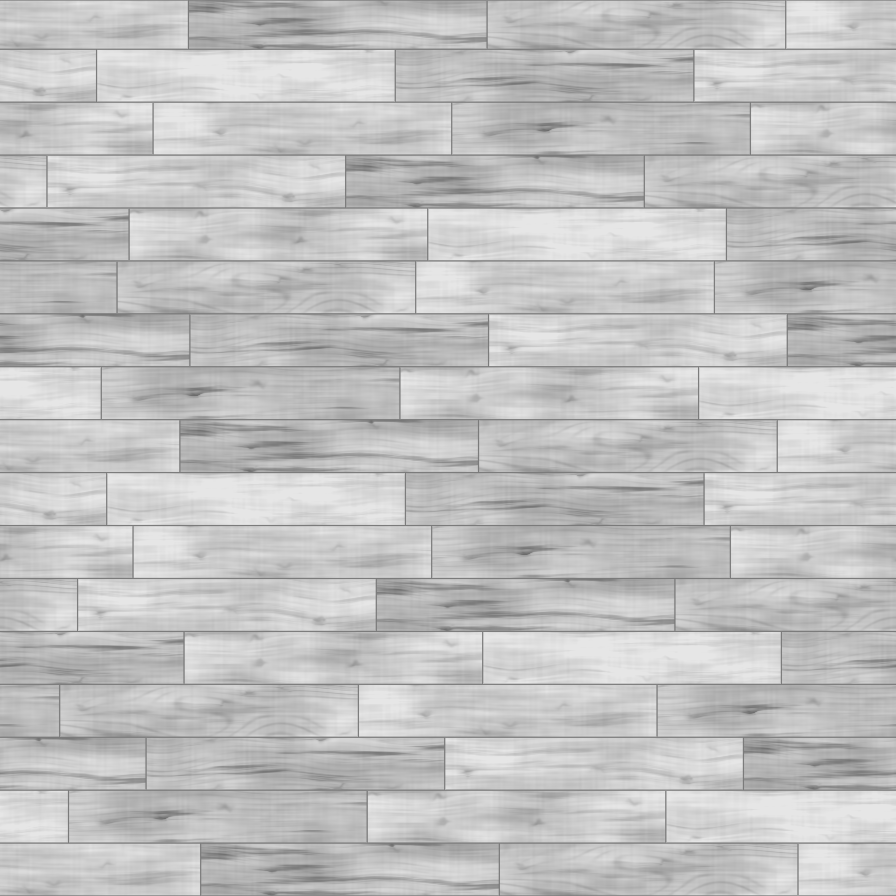
This texture is drawn by a three.js fragment shader. Its source:

```glsl
#define ROWS 16.93
#define COLUMNS 3.0
#define KINDS 8.0
#define SEAM_HALF 0.0007
#define SEAM_SOFT 0.0007
#define TONE_DARK 0.738
#define TONE_LIGHT 0.872
#define GRAIN 0.055
#define CLOUD 0.27
#define STREAK 0.17
#define RING 0.075
#define KNOT 0.14

varying vec2 vUv;

float hash(vec2 p) {
  return fract(sin(dot(p, vec2(127.1, 311.7))) * 43758.5453);
}

float noise(vec2 p) {
  vec2 i = floor(p);
  vec2 f = fract(p);
  f = f * f * (3.0 - 2.0 * f);
  float low = mix(hash(i), hash(i + vec2(1.0, 0.0)), f.x);
  float high = mix(hash(i + vec2(0.0, 1.0)), hash(i + vec2(1.0, 1.0)), f.x);
  return mix(low, high, f.y);
}

float fbm(vec2 p) {
  float sum = 0.0;
  float weight = 0.533;
  for (int i = 0; i < 4; i++) {
    sum += weight * noise(p);
    p = p * 2.03 + 7.1;
    weight *= 0.5;
  }
  return sum;
}

// Grey of one board; p is in canvas units from the board's lower left corner
float boardShade(vec2 p, vec2 size, float kind) {
  vec2 seed = vec2(kind * 17.3, kind * 9.7);
  float tone = mix(TONE_DARK, TONE_LIGHT, fract(kind * 0.375));
  float figured = 1.0 - step(0.5, abs(kind - 1.0));
  float streaky = 1.0 - step(0.5, mod(kind, 3.0));

  // Small knots that also bend the grain around them
  float knots = 0.0;
  for (int i = 0; i < 5; i++) {
    vec2 key = vec2(float(i) + 3.0, kind + 1.0);
    vec2 center = size * vec2(hash(key), hash(key + 31.0));
    vec2 offset = p - center;
    offset.y += 0.007 * (noise(p * 150.0 + seed) - 0.5);
    vec2 d = offset * vec2(130.0, 360.0);
    knots += exp(-dot(d, d)) * (0.4 + 0.6 * hash(key + 57.0));
  }

  // Wavy fibre direction
  vec2 g = p;
  g.y += 0.010 * (noise(p * vec2(14.0, 26.0) + seed) - 0.5) + 0.003 * knots;

  // Fine fibres, faint saw marks and soft clouds
  float fibre = noise(g * vec2(20.0, 420.0) + seed) - 0.5;
  float band = fbm(g * vec2(7.0, 110.0) + seed) - 0.5;
  float saw = noise(p * vec2(330.0, 25.0) + seed) - 0.5;
  float cloud = fbm(p * vec2(15.0, 34.0) + seed + 40.0) - 0.5;

  // Long dark streaks
  float streakField = fbm(g * vec2(9.0, 120.0) + seed + 80.0);
  float streak = smoothstep(0.56, 0.80, streakField);

  // Thin contour lines: arched on figured boards, nearly straight elsewhere
  float bend = noise(g * vec2(11.0, 30.0) + seed + 120.0);
  float field = bend * mix(0.3, 1.0, figured) + g.y * mix(22.0, 14.0, figured);
  float ring = pow(0.5 + 0.5 * sin(42.0 * field), 4.0);
  ring *= smoothstep(0.25, 0.70, noise(p * vec2(18.0, 40.0) + seed + 150.0));

  float shade = tone + GRAIN * fibre + 0.10 * band + 0.022 * saw + CLOUD * cloud;
  shade -= STREAK * streak * (0.55 + 0.75 * streaky);
  shade -= RING * ring * max(figured, 0.1 + 0.4 * streaky);
  shade -= KNOT * knots;
  return clamp(shade, 0.42, 0.90);
}

void main() {
  // Alternating rows are shifted by two ranges of random offset
  float row = floor(vUv.y * ROWS);
  float even = 1.0 - mod(row, 2.0);
  float jitter = hash(vec2(row, 4.7));
  float shift = mix(0.14 + 0.26 * jitter, 0.40 + 0.30 * jitter, even);

  vec2 grid = vec2(vUv.x * COLUMNS - shift, vUv.y * ROWS);
  vec2 size = vec2(1.0 / COLUMNS, 1.0 / ROWS);
  vec2 cell = fract(grid);
  float column = mod(floor(grid.x), COLUMNS);
  float kind = mod(column + 3.0 * row, KINDS);

  float shade = boardShade(cell * size, size, kind);

  // Seams around each board and along the top border
  vec2 edge = min(cell, 1.0 - cell) * size;
  float seamDistance = min(min(edge.x, edge.y), 1.0 - vUv.y);
  float seam = 1.0 - smoothstep(SEAM_HALF - SEAM_SOFT, SEAM_HALF + SEAM_SOFT, seamDistance);
  shade = mix(shade, 0.48, seam);

  gl_FragColor = vec4(vec3(shade), 1.0);
}
```
